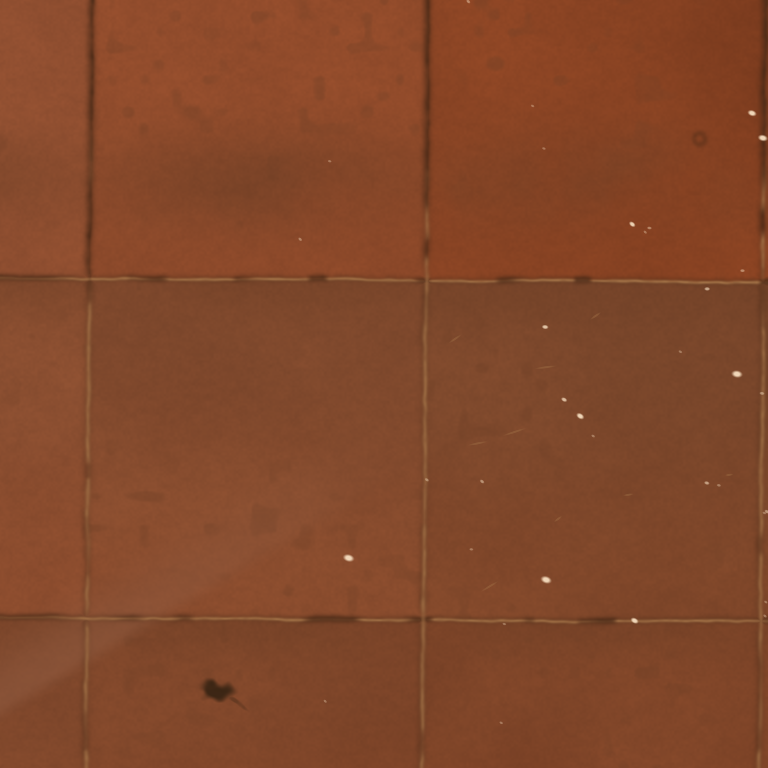
A three.js fragment shader for this texture:

```glsl
varying vec2 vUv;

const vec2 PITCH = vec2(0.4385, 0.4425);
const vec2 ORIGIN = vec2(0.1160, 0.1932);
const vec2 SKEW = vec2(0.008, -0.006);
const float GROUT_HALF = 0.0031;
const float RIM_HALF = 0.0058;
const int SPECKS = 34;
const int SCRATCHES = 9;

const vec3 TOP_LEFT = vec3(0.570, 0.312, 0.192);
const vec3 TOP_RIGHT = vec3(0.540, 0.260, 0.132);
const vec3 MID_LEFT = vec3(0.530, 0.300, 0.186);
const vec3 MID_RIGHT = vec3(0.470, 0.272, 0.165);
const vec3 LOW_LEFT = vec3(0.500, 0.280, 0.170);
const vec3 LOW_RIGHT = vec3(0.495, 0.268, 0.156);
const vec3 SMUDGE = vec3(0.430, 0.245, 0.145);
const vec3 GROUT_LIGHT = vec3(0.620, 0.430, 0.265);
const vec3 GROUT_DARK = vec3(0.270, 0.150, 0.080);
const vec3 SHEEN = vec3(0.575, 0.365, 0.260);
const vec3 CHIP = vec3(0.940, 0.840, 0.720);
const vec3 SOOT = vec3(0.190, 0.125, 0.065);

float hash(vec2 p) {
  vec3 q = fract(vec3(p.xyx) * 0.1031);
  q += dot(q, q.yzx + 33.33);
  return fract((q.x + q.y) * q.z);
}

float noise(vec2 p) {
  vec2 i = floor(p), f = fract(p);
  f = f * f * (3.0 - 2.0 * f);
  return mix(mix(hash(i), hash(i + vec2(1, 0)), f.x),
             mix(hash(i + vec2(0, 1)), hash(i + vec2(1, 1)), f.x), f.y);
}

float fbm(vec2 p) {
  float sum = 0.0, amp = 0.5;
  for (int i = 0; i < 5; i++) {
    sum += amp * noise(p);
    p = mat2(1.62, 1.20, -1.20, 1.62) * p + 17.0;
    amp *= 0.5;
  }
  return sum;
}

float blob(vec2 p, vec2 centre, vec2 radius) {
  vec2 q = (p - centre) / radius;
  return exp(-dot(q, q));
}

// Soft line profile
float band(float d, float halfWidth) {
  return exp(-d * d / (halfWidth * halfWidth));
}

// Ellipse of long radius r.x and short radius r.y, turned by angle
float fleck(vec2 p, float angle, vec2 r) {
  float c = cos(angle), s = sin(angle);
  vec2 q = vec2(c * p.x + s * p.y, c * p.y - s * p.x) / r;
  return 1.0 - smoothstep(0.4, 1.3, length(q));
}

vec3 tileColor(vec2 id, vec2 uv) {
  float across = clamp(0.3 * (id.x + 1.0) + 0.4 * uv.x, 0.0, 1.0);
  vec3 top = mix(TOP_LEFT, TOP_RIGHT, across);
  vec3 mid = mix(MID_LEFT, MID_RIGHT, across);
  vec3 low = mix(LOW_LEFT, LOW_RIGHT, across);
  return id.y > 0.5 ? top : (id.y > -0.5 ? mid : low);
}

void main() {
  vec2 uv = vUv;
  vec2 p = uv - ORIGIN - SKEW * (uv.yx - 0.5);
  p += 0.0030 * (vec2(noise(uv.yx * vec2(18.0, 3.0)), noise(uv * vec2(16.0, 3.0))) - 0.5);
  p += 0.0016 * (vec2(noise(uv * 75.0), noise(uv * 75.0 + 31.0)) - 0.5);
  vec2 cell = p / PITCH;
  vec2 id = floor(cell);
  vec2 d = (fract(cell + 0.5) - 0.5) * PITCH;
  vec2 local = fract(cell);

  // Clay, smoky stains and fine grain
  vec3 color = tileColor(id, uv);
  float mottle = fbm(uv * 6.0 + id * 9.0);
  color *= 1.0 + 0.17 * (mottle - 0.48);
  float stain = id.y > 0.5 ? blob(local, vec2(0.5, 0.28), vec2(0.50, 0.15))
                           : 0.8 * blob(local, vec2(0.5, 1.0), vec2(0.9, 0.12));
  color = mix(color, SMUDGE, 0.65 * stain * smoothstep(0.2, 0.65, mottle));
  color *= 1.0 - 0.10 * smoothstep(0.55, 1.1, uv.x) * smoothstep(0.75, 1.0, uv.y);
  float warm = smoothstep(0.8, 0.0, local.y + 0.5 * (mottle - 0.5));
  color += vec3(0.028, 0.004, -0.003) * warm * (1.0 - step(0.5, id.y));
  float grain = noise(uv * 210.0) + noise(uv * vec2(70.0, 120.0)) + noise(uv * 340.0) - 1.5;
  color *= 1.0 + 0.030 * grain;
  color = mix(color, SMUDGE, 0.35 * smoothstep(0.70, 0.90, noise(uv * 48.0)) * smoothstep(0.45, 0.75, mottle));

  // Slanted sheen with a crisp lower edge
  float ray = uv.y - 0.065 - 0.60 * uv.x;
  float sheen = smoothstep(-0.010, 0.020, ray) * (1.0 - smoothstep(0.020, 0.13, ray));
  color = mix(color, SHEEN, 0.50 * sheen * (1.0 - smoothstep(0.05, 0.60, uv.x)));

  // Joints: broken dark rim, patchy pale core, sooty upper uprights
  float patchV = noise(vec2(uv.y * 31.0, floor(cell.x + 0.5) * 7.0));
  float patchH = noise(vec2(uv.x * 29.0, floor(cell.y + 0.5) * 7.0 + 3.0));
  float darkV = smoothstep(0.64, 0.78, uv.y + 0.16 * (patchV - 0.5));
  float darkH = max(smoothstep(0.62, 0.88, patchH), 0.75 * (1.0 - smoothstep(0.05, 0.12, uv.x)));
  float wear = 0.6 * noise(uv * 65.0) + 0.4 * noise(uv * 150.0);
  float rimV = band(d.x + 0.0012, RIM_HALF) * mix(0.18 + 0.40 * patchV * wear, 0.35 + 0.35 * wear, darkV);
  float rimH = band(d.y - 0.0010, RIM_HALF * 0.8) * (0.22 + 0.45 * darkH + 0.25 * wear);
  color = mix(color, GROUT_DARK, max(rimV, rimH));
  float brokenV = 1.0 - 0.75 * smoothstep(0.60, 0.85, patchV);
  float coreV = band(d.x, GROUT_HALF) * (0.40 + 0.50 * wear) * brokenV * (1.0 - 0.92 * darkV);
  float coreH = band(d.y, GROUT_HALF * 0.72) * (0.60 + 0.50 * wear) * (1.0 - 0.80 * darkH);
  color = mix(color, GROUT_LIGHT, min(max(coreV, coreH), 1.0));
  color = mix(color, GROUT_DARK, 0.60 * band(d.x, GROUT_HALF * 0.8) * darkV * (0.3 + 0.7 * wear));

  // Faint scratches
  for (int i = 0; i < SCRATCHES; i++) {
    vec2 k = vec2(float(i) * 3.7, 5.3);
    vec2 centre = vec2(0.58 + 0.38 * hash(k), 0.2 + 0.4 * hash(k + 11.0));
    float mark = fleck(uv - centre, 0.1 + 0.6 * hash(k + 23.0), vec2(0.004 + 0.010 * hash(k + 31.0), 0.0015));
    color = mix(color, GROUT_LIGHT, 0.45 * mark);
  }

  // Pale chips, denser towards the right
  for (int i = 0; i < SPECKS; i++) {
    vec2 k = vec2(float(i) * 5.1, 171.7);
    float spread = hash(k);
    vec2 centre = vec2(1.0 - 0.62 * spread * spread, hash(k + 13.0));
    float size = 0.0019 + 0.0034 * pow(hash(k + 29.0), 3.0);
    float mark = fleck(uv - centre, -0.8 * hash(k + 37.0), size * vec2(1.3, 0.85));
    color = mix(color, CHIP, mark * (0.35 + 0.65 * smoothstep(0.0018, 0.0035, size)));
  }

  // Soot blot and a small ring stain
  vec2 ragged = uv + 0.012 * (vec2(noise(uv * 80.0), noise(uv * 80.0 + 50.0)) - 0.5);
  float blot = fleck(ragged - vec2(0.281, 0.102), -0.15, vec2(0.021, 0.011));
  blot = max(blot, 0.4 * fleck(ragged - vec2(0.306, 0.086), -0.5, vec2(0.016, 0.003)));
  float ring = band(length(uv - vec2(0.911, 0.819)) - 0.007, 0.004);
  color = mix(color, SOOT, max(0.85 * blot, 0.25 * ring));

  gl_FragColor = vec4(color, 1.0);
}
```
